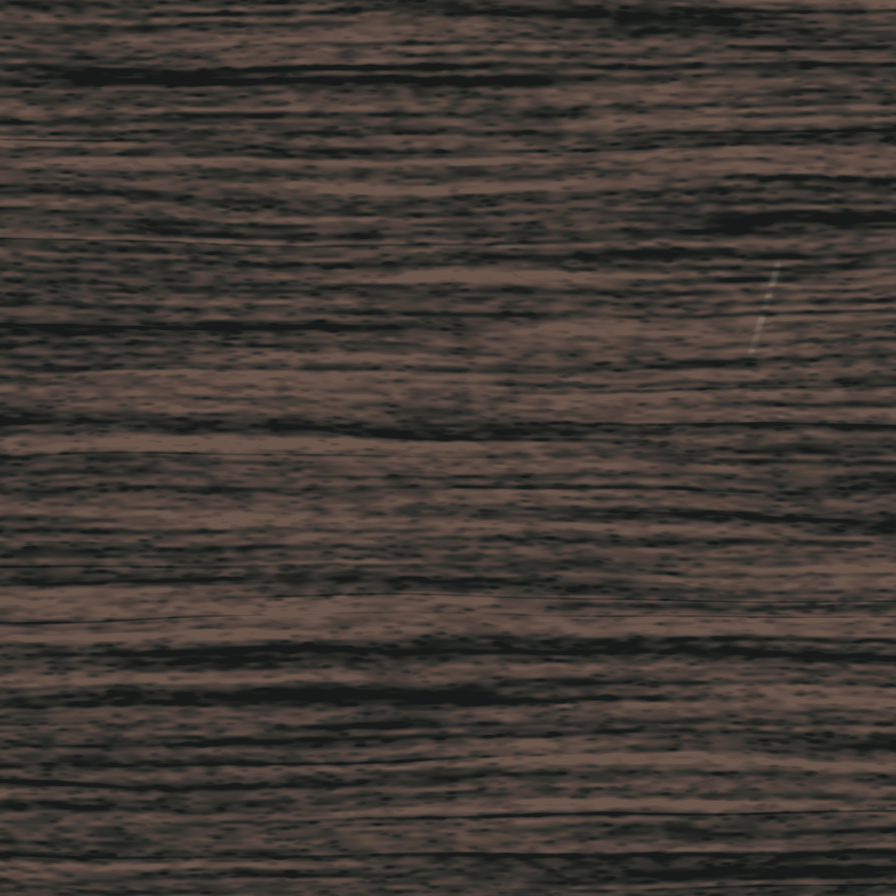
A three.js fragment shader for this texture:

```glsl
// Dark wood veneer with horizontal grain: stretched row noise at several scales
// sets a tone, thin contour veins and cellular pores darken it, layered sines
// bend the fibres, and a ramp turns the tone into charcoal, grey and brown.

#define BEND 0.004
#define BAND_ROWS 32.0
#define STREAK_ROWS 78.0
#define FIBRE_ROWS 158.0
#define GRAIN_ROWS 235.0
#define VEIN_ROWS 50.0
#define VEIN_WIDTH 0.11
#define VEIN_DEPTH 0.42
#define PORE_CELLS vec2(62.0, 185.0)
#define PORE_DEPTH 0.26
#define BASE_TONE 0.555
#define SCRATCH_GLOW 0.10

varying vec2 vUv;

float hash(vec2 p) {
  return fract(sin(dot(p, vec2(127.1, 311.7))) * 43758.55);
}

// Smooth noise along one row; each row gets its own random shift
float rowNoise(float x, float row) {
  x += 17.0 * hash(vec2(row, 3.7));
  float cell = floor(x);
  float blend = smoothstep(0.0, 1.0, x - cell);
  return mix(hash(vec2(cell, row)), hash(vec2(cell + 1.0, row)), blend);
}

// Streaks: neighbouring rows blended across the grain, from 0 to 1
float streaks(vec2 p, float perWidth, float rows, float seed) {
  float y = p.y * rows + seed;
  float row = floor(y);
  float x = p.x * perWidth;
  float blend = smoothstep(0.0, 1.0, y - row);
  return mix(rowNoise(x, row), rowNoise(x, row + 1.0), blend);
}

// Layered sines let the fibres rise and fall gently
vec2 bendFibres(vec2 p) {
  float wave = sin(p.x * 4.3 + p.y * 8.0)
             + 0.5 * sin(p.x * 9.7 - p.y * 21.0 + 1.3)
             + 0.2 * sin(p.x * 23.0 + p.y * 47.0 + 4.0);
  return p + vec2(0.0, BEND * wave);
}

// Cellular noise: short soft dashes around scattered cell points
float pores(vec2 p) {
  vec2 q = p * PORE_CELLS;
  vec2 cell = floor(q);
  float mask = 0.0;
  for (int j = -1; j <= 1; j++) {
    for (int i = -1; i <= 1; i++) {
      vec2 id = cell + vec2(float(i), float(j));
      vec2 point = id + vec2(hash(id + 5.3), hash(id + 9.1));
      float strength = smoothstep(0.45, 1.0, hash(id + 23.9));
      float dash = 1.0 - smoothstep(0.1, 0.6, length(q - point));
      mask = max(mask, strength * dash);
    }
  }
  return mask;
}

// Dark lines along the middle contour of a streak field, fading in and out
float veins(vec2 p) {
  float field = streaks(p, 1.2, VEIN_ROWS, 411.0);
  float line = 1.0 - smoothstep(0.0, VEIN_WIDTH, abs(field - 0.5));
  return line * smoothstep(0.2, 0.7, streaks(p, 2.5, 60.0, 733.0));
}

vec3 woodColour(float tone) {
  vec3 black    = vec3(0.09, 0.102, 0.098);
  vec3 charcoal = vec3(0.175, 0.175, 0.160);
  vec3 grey     = vec3(0.23, 0.217, 0.20);
  vec3 umber    = vec3(0.30, 0.25, 0.228);
  vec3 brown    = vec3(0.415, 0.335, 0.295);
  vec3 colour = mix(black, charcoal, clamp(tone / 0.30, 0.0, 1.0));
  colour = mix(colour, grey, clamp((tone - 0.30) / 0.17, 0.0, 1.0));
  colour = mix(colour, umber, clamp((tone - 0.47) / 0.17, 0.0, 1.0));
  return mix(colour, brown, clamp((tone - 0.64) / 0.40, 0.0, 1.0));
}

// One faint slanted scratch, as distance to a segment
float scratch(vec2 p) {
  vec2 start = vec2(0.838, 0.605);
  vec2 along = vec2(0.030, 0.098);
  float t = clamp(dot(p - start, along) / dot(along, along), 0.0, 1.0);
  return 1.0 - smoothstep(0.001, 0.006, length(p - start - along * t));
}

void main() {
  vec2 p = bendFibres(vUv);

  // Tone from broad bands down to fine grain
  float grain = streaks(p, 55.0, GRAIN_ROWS, 887.0) - 0.5;
  float tone = BASE_TONE;
  tone += 0.32 * (streaks(p, 1.1, BAND_ROWS, 101.0) - 0.5);
  tone += 0.66 * (streaks(p, 1.8, STREAK_ROWS, 223.0) - 0.5);
  tone += 0.84 * (streaks(p, 3.6, FIBRE_ROWS, 547.0) - 0.5);
  tone += 0.55 * grain;

  // Veins and pores cut into the surface
  tone -= VEIN_DEPTH * veins(p);
  tone -= PORE_DEPTH * pores(p);

  vec3 colour = woodColour(tone);
  float wear = clamp(0.5 + 1.4 * grain, 0.0, 1.0);
  colour += SCRATCH_GLOW * wear * scratch(vUv) * vec3(0.9, 1.0, 0.9);
  gl_FragColor = vec4(colour, 1.0);
}
```
